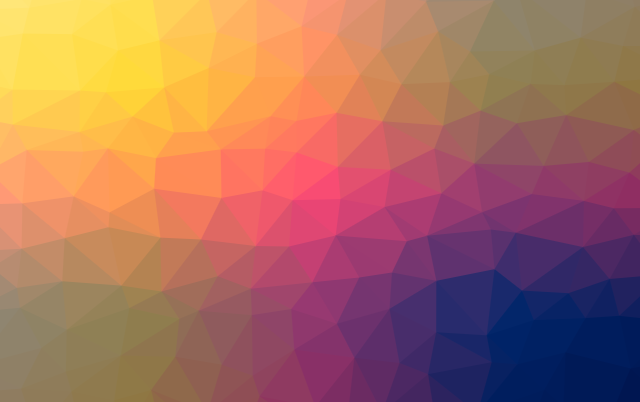
Reproduce this background procedurally as a Shadertoy shader.

```glsl
// Low-poly backdrop: a jittered grid of vertices is split into triangles, and each
// facet takes one flat colour sampled at its middle. That colour blends the same
// palette read along x and along y, so opposite corners turn yellow and navy.

const vec2 CELLS = vec2(14.0, 10.0);    // mesh cells across the canvas
const vec2 GRID_SHIFT = vec2(0.6, 0.0); // offset of the first vertex, in cells
const vec2 JITTER = vec2(0.66, 0.70);   // full spread of a vertex, in cells
const uint SEED = 37u;
const vec3 BLEND_POWER = vec3(1.2, 1.0, 1.0); // lifts red where the axes disagree

// Palette and the positions of its inner stops
const vec3 PALE_YELLOW = vec3(1.00, 0.90, 0.47);
const vec3 GOLD        = vec3(1.00, 0.85, 0.20);
const vec3 PINK        = vec3(1.00, 0.28, 0.46);
const vec3 NAVY        = vec3(0.00, 0.15, 0.42);
const vec3 DARK_NAVY   = vec3(0.00, 0.08, 0.31);
const float GOLD_STOP = 0.22;
const float PINK_STOP = 0.49;
const float NAVY_STOP = 0.79;

float ramp(float from, float to, float t) {
    return clamp((t - from) / (to - from), 0.0, 1.0);
}

vec3 palette(float t) {
    vec3 colour = mix(PALE_YELLOW, GOLD, ramp(0.0, GOLD_STOP, t));
    colour = mix(colour, PINK, ramp(GOLD_STOP, PINK_STOP, t));
    colour = mix(colour, NAVY, ramp(PINK_STOP, NAVY_STOP, t));
    return mix(colour, DARK_NAVY, ramp(NAVY_STOP, 1.0, t));
}

// Average of the horizontal and the vertical palette
vec3 backdrop(vec2 uv) {
    vec3 across = pow(palette(uv.x), BLEND_POWER);
    vec3 down = pow(palette(1.0 - uv.y), BLEND_POWER);
    return pow(0.5 * (across + down), 1.0 / BLEND_POWER);
}

// Integer hash giving two values from 0 to 1
vec2 hash2(ivec2 cell) {
    uvec2 v = uvec2(cell + 64) + SEED;
    v = v * 1664525u + 1013904223u;
    v.x += v.y * 1664525u;
    v.y += v.x * 1664525u;
    v ^= v >> 16u;
    v.x += v.y * 1664525u;
    v.y += v.x * 1664525u;
    v ^= v >> 16u;
    return vec2(v & 65535u) / 65535.0;
}

vec2 meshVertex(ivec2 cell) {
    return vec2(cell) + (hash2(cell) - 0.5) * JITTER;
}

float cross2(vec2 a, vec2 b) {
    return a.x * b.y - a.y * b.x;
}

// Signed distance to the line a-b, positive on its left
float sideDistance(vec2 p, vec2 a, vec2 b) {
    return cross2(normalize(b - a), p - a);
}

// Adds a facet's colour, weighted by its smooth coverage of p
void addFacet(inout vec4 total, vec2 p, vec2 a, vec2 b, vec2 c, float pixel) {
    float inside = min(sideDistance(p, a, b),
                   min(sideDistance(p, b, c), sideDistance(p, c, a)));
    float coverage = clamp(inside / pixel + 0.5, 0.0, 1.0);
    if (coverage > 0.0) {
        vec2 middle = (a + b + c) / 3.0;
        total += coverage * vec4(backdrop((middle + GRID_SHIFT) / CELLS), 1.0);
    }
}

// True if the angles at b and d exceed a half turn, so b-d is the better diagonal
bool splitAcross(vec2 a, vec2 b, vec2 c, vec2 d) {
    vec2 ba = a - b, bc = c - b, da = a - d, dc = c - d;
    return cross2(bc, ba) * dot(da, dc) + dot(bc, ba) * cross2(da, dc) < 0.0;
}

void mainImage(out vec4 fragColor, in vec2 fragCoord) {
    vec2 p = fragCoord / iResolution.xy * CELLS - GRID_SHIFT;
    float pixel = CELLS.y / iResolution.y;
    ivec2 home = ivec2(floor(p));
    vec4 total = vec4(0.0);

    // Jittered facets can reach in from any neighbouring cell
    for (int y = -1; y <= 1; y++) {
        for (int x = -1; x <= 1; x++) {
            ivec2 cell = home + ivec2(x, y);
            vec2 a = meshVertex(cell);
            vec2 b = meshVertex(cell + ivec2(1, 0));
            vec2 c = meshVertex(cell + ivec2(1, 1));
            vec2 d = meshVertex(cell + ivec2(0, 1));
            if (splitAcross(a, b, c, d)) {
                addFacet(total, p, a, b, d, pixel);
                addFacet(total, p, b, c, d, pixel);
            } else {
                addFacet(total, p, a, b, c, pixel);
                addFacet(total, p, a, c, d, pixel);
            }
        }
    }
    fragColor = vec4(total.rgb / max(total.a, 0.001), 1.0);
}
```
